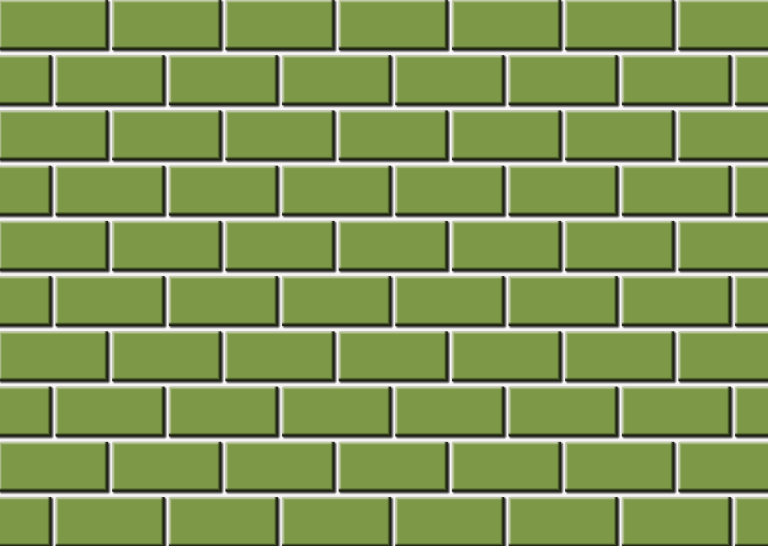
Write a WebGL 2 fragment shader that draws this pattern.

```glsl
#version 300 es
precision highp float;
// Green bevelled bricks in running bond, with pale joints and soft drop shadows.

uniform vec2 u_resolution;
out vec4 fragColor;

// Layout: the canvas spans 512 by 364 design units at any size
const vec2 CANVAS = vec2(512.0, 364.0);
const vec2 PITCH = vec2(75.5, 36.82);
const vec2 BRICK = vec2(72.7, 33.2);
const vec2 ORIGIN = vec2(-0.7, 0.0);
const float LEAD = 1.0; // joint kept above and left of each brick

const vec3 GREEN = vec3(0.49, 0.60, 0.28);
const vec3 HIGHLIGHT = vec3(0.77, 0.80, 0.67);
const vec3 EDGE_DARK = vec3(0.11, 0.13, 0.06);
const vec3 JOINT = vec3(0.97, 0.96, 0.96);
const vec3 SHADOW = vec3(0.27, 0.26, 0.27);

// Signed distance to a rounded box centred on the origin
float roundedBox(vec2 p, vec2 halfSize, float radius) {
    vec2 d = abs(p) - halfSize + radius;
    return length(max(d, 0.0)) + min(max(d.x, d.y), 0.0) - radius;
}

// Position from the top left corner of the brick in this cell
vec2 brickCell(vec2 p, vec2 pitch, float lead) {
    p += lead;
    float row = floor(p.y / pitch.y);
    p.x += 0.5 * pitch.x * mod(row, 2.0);
    return mod(p, pitch) - lead;
}

// Brick face lit from the top left
vec3 bevel(vec2 q, vec2 size) {
    float lit = min(q.x, q.y);
    vec2 far = size - q;
    float dark = min(far.x, far.y);
    vec3 face = mix(HIGHLIGHT, GREEN, smoothstep(0.3, 2.2, lit));
    return mix(EDGE_DARK, face, smoothstep(0.5, 2.9, dark));
}

// Joint darkened by the shadow cast down and to the right
vec3 joint(vec2 q, vec2 size) {
    float d = roundedBox(q - 0.5 * size - 0.8, 0.5 * size, 1.2);
    return mix(SHADOW, JOINT, smoothstep(-0.8, 1.5, d));
}

void main() {
    vec2 p = gl_FragCoord.xy / u_resolution * CANVAS;
    p.y = CANVAS.y - p.y;
    float pixel = CANVAS.x / u_resolution.x;

    vec2 q = brickCell(p - ORIGIN, PITCH, LEAD);
    float d = roundedBox(q - 0.5 * BRICK, 0.5 * BRICK, 0.5);
    float cover = 1.0 - smoothstep(-0.6 * pixel, 0.6 * pixel, d);

    vec3 color = mix(joint(q, BRICK), bevel(q, BRICK), cover);
    fragColor = vec4(color, 1.0);
}
```
